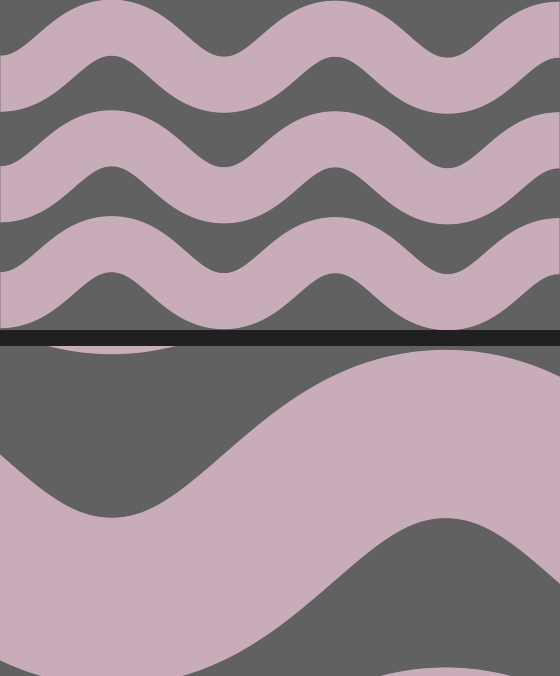
Top, the full canvas; bottom, a detail of the centre.
A Shadertoy shader for this pattern:

```glsl
// Three thick pink wavy ribbons, stacked on a dark grey ground.

// Ribbon centreline: a cosine with slightly flattened crests, tilted a little
float waveHeight(float x) {
    float phase = 6.28318 * (x / 0.6777 - 0.5);
    return 0.0878 * (cos(phase) - 0.025 * cos(3.0 * phase)) - 0.0045 * x;
}

float segmentDistance(vec2 p, vec2 a, vec2 b) {
    vec2 ab = b - a;
    float t = clamp(dot(p - a, ab) / dot(ab, ab), 0.0, 1.0);
    return length(p - a - ab * t);
}

// Distance to the centreline, traced by short segments around p
float waveDistance(vec2 p) {
    const int SEGMENTS = 24;
    float nearest = 10.0;
    float x = p.x - 0.12;
    vec2 start = vec2(x, waveHeight(x));
    for (int i = 0; i < SEGMENTS; i++) {
        x += 0.24 / float(SEGMENTS);
        vec2 end = vec2(x, waveHeight(x));
        nearest = min(nearest, segmentDistance(p, start, end));
        start = end;
    }
    return nearest;
}

void mainImage(out vec4 fragColor, in vec2 fragCoord) {
    vec2 p = fragCoord / iResolution.y;
    float aspect = iResolution.x / iResolution.y;
    float pixel = 1.0 / iResolution.y;

    // Nearest of the three ribbons; the lowest sits a bit closer to its neighbour
    float d = 10.0;
    for (int row = 0; row < 3; row++) {
        float r = float(row);
        float base = 0.832 - 0.3352 * r + 0.0144 * step(1.5, r);
        d = min(d, waveDistance(p - vec2(0.0, base)) - 0.085);
    }

    // Ribbons stop a hair short of the left and right borders
    d = max(d, 0.0012 - min(p.x, aspect - p.x));

    float ribbon = 1.0 - smoothstep(-0.6 * pixel, 0.6 * pixel, d);
    vec3 color = mix(vec3(0.38), vec3(0.785, 0.675, 0.728), ribbon);
    fragColor = vec4(color, 1.0);
}
```
